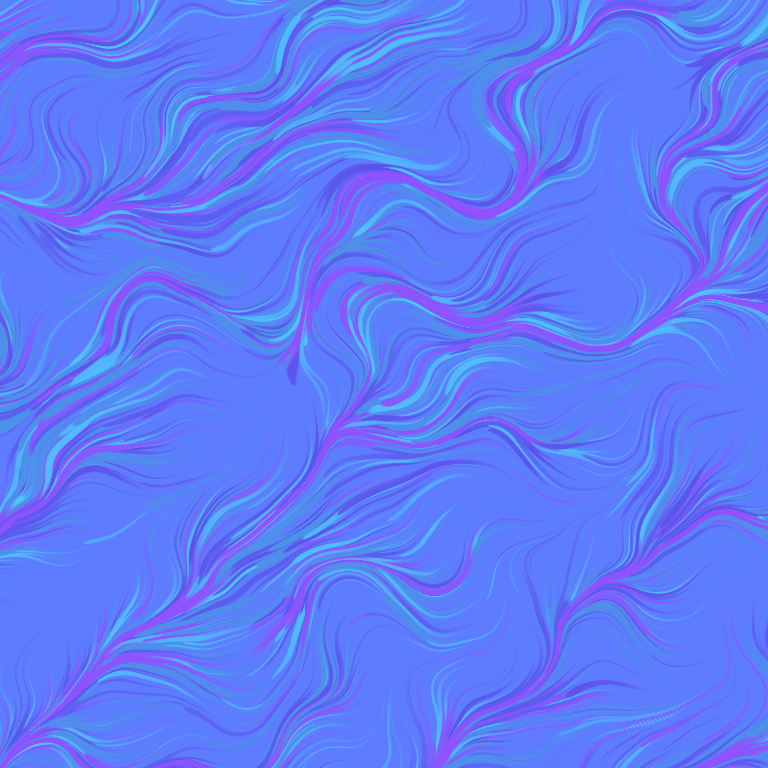
This texture map is drawn by a Shadertoy shader. Its source:

```glsl
#define STEPS 64
#define STEP_LENGTH 0.005
#define SEED_CELL 0.0185
#define MAIN_HEADING 3.7
#define BEND_SCALE 7.0
#define BEND_AMOUNT 4.0
#define WIGGLE_SCALE 18.0
#define WIGGLE_AMOUNT 0.7
#define THIN_STRAND 0.0016
#define THICK_STRAND 0.0064
#define CORE_START 1.1
#define CORE_FULL 1.9

const vec3 GROUND = vec3(0.368, 0.488, 1.0);
const vec3 PURPLE = vec3(0.56, 0.32, 1.0);
const vec3 CYAN   = vec3(0.31, 0.77, 0.99);
const vec3 TEAL   = vec3(0.29, 0.58, 0.90);
const vec3 INDIGO = vec3(0.36, 0.32, 0.92);

vec4 hash4(vec2 p) {
    vec4 q = fract(p.xyxy * vec4(0.1031, 0.1030, 0.0973, 0.1099));
    q += dot(q, q.wzxy + 33.33);
    return fract((q.xxyz + q.yzzw) * q.zywx);
}

vec2 gradientAt(vec2 cell) {
    return 2.0 * hash4(cell).xy - 1.0;
}

// Gradient noise: value in x, its derivative in yz
vec3 noiseWithSlope(vec2 p) {
    vec2 i = floor(p), f = p - i;
    vec2 u = f * f * f * (f * (f * 6.0 - 15.0) + 10.0);
    vec2 du = 30.0 * f * f * (f * (f - 2.0) + 1.0);
    vec2 ga = gradientAt(i);
    vec2 gb = gradientAt(i + vec2(1, 0));
    vec2 gc = gradientAt(i + vec2(0, 1));
    vec2 gd = gradientAt(i + vec2(1, 1));
    float va = dot(ga, f);
    float vb = dot(gb, f - vec2(1, 0));
    float vc = dot(gc, f - vec2(0, 1));
    float vd = dot(gd, f - vec2(1, 1));
    float twist = va - vb - vc + vd;
    float value = va + u.x * (vb - va) + u.y * (vc - va) + u.x * u.y * twist;
    vec2 slope = ga + u.x * (gb - ga) + u.y * (gc - ga)
               + u.x * u.y * (ga - gb - gc + gd)
               + du * (u.yx * twist + vec2(vb, vc) - va);
    return vec3(value, slope);
}

// Heading of the flow in x, its gradient in yz
vec3 flowHeading(vec2 p) {
    vec3 bend = noiseWithSlope(p * BEND_SCALE + 23.7);
    vec3 wiggle = noiseWithSlope(p * WIGGLE_SCALE + 71.3);
    bend.yz *= BEND_SCALE;
    wiggle.yz *= WIGGLE_SCALE;
    return vec3(MAIN_HEADING, 0, 0) + BEND_AMOUNT * bend + WIGGLE_AMOUNT * wiggle;
}

vec3 strandColor(float pick) {
    if (pick < 0.13) return PURPLE;
    if (pick < 0.34) return CYAN;
    if (pick < 0.72) return TEAL;
    return INDIGO;
}

void mainImage(out vec4 fragColor, in vec2 fragCoord) {
    float size = min(iResolution.x, iResolution.y);
    vec2 p = fragCoord / size;
    float edge = 1.3 / size;
    float squeeze = 0.0; // log of how far the flow has drawn together
    vec3 color = GROUND;

    // Walk upstream and paint each strand whose seed lies on the way
    for (int i = 0; i < STEPS; i++) {
        vec3 heading = flowHeading(p);
        vec2 along = vec2(cos(heading.x), sin(heading.x));
        vec2 across = vec2(-along.y, along.x);
        vec2 stride = -along * STEP_LENGTH;
        float gain = -dot(across, heading.yz) * STEP_LENGTH;
        vec2 corner = floor((p + 0.5 * stride) / SEED_CELL - 0.5);

        for (int j = 0; j < 4; j++) {
            vec2 cell = corner + vec2(j & 1, j >> 1);
            vec4 rnd = hash4(cell + 131.0);
            vec2 toSeed = (cell + rnd.xy) * SEED_CELL - p;
            float h = clamp(dot(toSeed, stride) / dot(stride, stride), 0.0, 1.0);
            float gathered = clamp(squeeze + h * gain, -4.0, 4.0);
            float spread = exp(gathered);
            float offset = length(toSeed - h * stride) / spread;

            // Hairline at the seed and in open flow, wide where strands meet
            float travel = (float(i) + h) * STEP_LENGTH;
            float variety = fract(rnd.z * 17.0 + rnd.x);
            float reach = mix(0.1, 0.315, variety);
            float age = travel / reach;
            float tip = mix(0.008, 0.05, fract(rnd.y * 13.0 + rnd.w));
            float cap = sqrt(clamp((reach - travel) / tip, 0.0, 1.0));
            float meeting = smoothstep(-1.6, 0.4, gathered);
            float width = mix(THIN_STRAND, THICK_STRAND, rnd.w * rnd.w)
                        * pow(age, 0.8) * cap * mix(0.45, 1.0, meeting);
            width = min(width, 0.36 * SEED_CELL / spread);
            float cover = clamp((width - offset) / edge + 0.5, 0.0, 1.0)
                        * min(1.0, 2.0 * width / edge);

            // Purple takes over where strands gather
            float core = smoothstep(CORE_START, CORE_FULL, gathered + 1.4 * (rnd.w - 0.5));
            vec3 ink = mix(strandColor(rnd.z), PURPLE, core);
            float strength = mix(0.65, 1.0, max(core, fract(variety * 7.0)));
            strength *= smoothstep(0.0, 0.5, age) * mix(0.65, 1.0, meeting);
            color = mix(color, mix(GROUND, ink, strength), cover);
        }
        squeeze = clamp(squeeze + gain, -4.0, 4.0);
        p += stride;
    }
    fragColor = vec4(color, 1.0);
}
```
